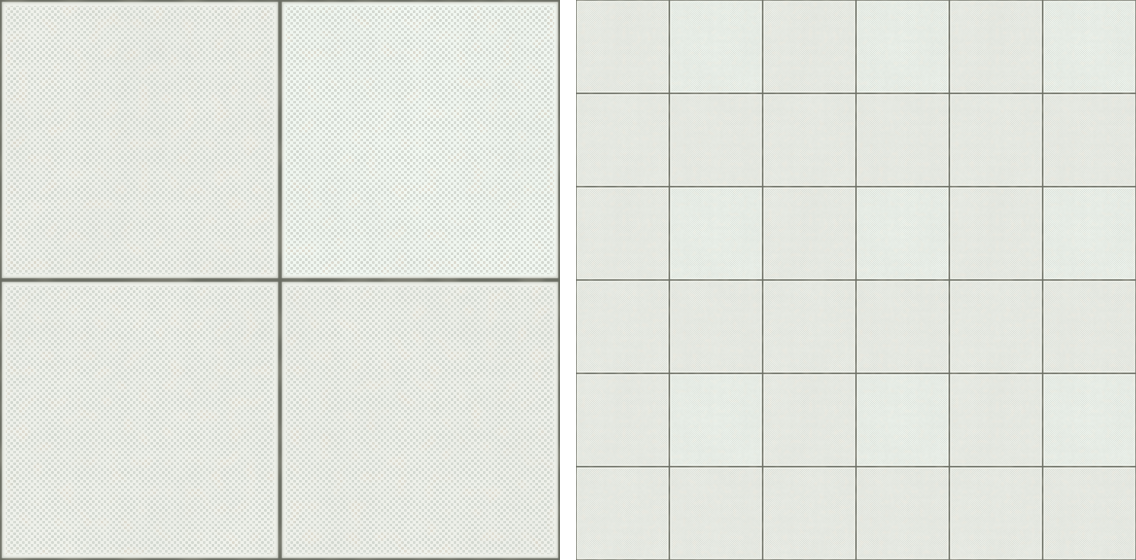
Left, the tile; right, the same tile 3 across and 3 down.
Give the GLSL for this texture, as a WebGL 1 fragment shader.

```glsl
precision highp float;

uniform vec2 u_resolution;

const float TILES = 2.0;            // tiles across and down
const float DOTS_PER_TILE = 48.0;   // dot pitches across one tile
const float DOT_LEVEL = 0.16;       // higher gives smaller dots
const float DOT_SOFTNESS = 0.42;
const float JOINT_CORE = 0.0014;    // half widths, in canvas units
const float JOINT_EDGE = 0.0046;
const float RIM_INNER = 0.0085;
const float RIM_OUTER = 0.0125;
const float MOTTLE = 0.012;
const float DOT_WEAR = 0.25;
const float JOINT_WEAR = 0.28;

const vec3 GLAZE = vec3(0.940, 0.952, 0.928);
const vec3 DOT = vec3(0.828, 0.848, 0.818);
const vec3 DOT_WARM = vec3(0.860, 0.850, 0.805);
const vec3 RIM = vec3(0.885, 0.895, 0.865);
const vec3 JOINT = vec3(0.420, 0.430, 0.390);
const vec3 JOINT_DUST = vec3(0.660, 0.650, 0.590);
const vec3 COOL_TINT = vec3(0.004, 0.012, 0.012);

const float TAU = 6.2831853;

vec2 gradient(vec2 cell, float period) {
  cell = mod(cell, period);
  vec3 h = fract(cell.xyx * vec3(0.1031, 0.1030, 0.0973));
  h += dot(h, h.yzx + 33.33);
  float angle = TAU * fract((h.x + h.y) * h.z);
  return vec2(cos(angle), sin(angle));
}

// Gradient noise that wraps over the canvas
float noise(vec2 uv, float period) {
  vec2 p = uv * period;
  vec2 i = floor(p);
  vec2 f = p - i;
  vec2 w = f * f * f * (f * (f * 6.0 - 15.0) + 10.0);
  float a = dot(gradient(i, period), f);
  float b = dot(gradient(i + vec2(1.0, 0.0), period), f - vec2(1.0, 0.0));
  float c = dot(gradient(i + vec2(0.0, 1.0), period), f - vec2(0.0, 1.0));
  float d = dot(gradient(i + 1.0, period), f - 1.0);
  return mix(mix(a, b, w.x), mix(c, d, w.x), w.y);
}

// Staggered round dots, one at each corner and centre of a pitch
float dotMask(vec2 tileUv) {
  vec2 wave = cos(TAU * DOTS_PER_TILE * tileUv);
  return smoothstep(DOT_LEVEL - DOT_SOFTNESS, DOT_LEVEL + DOT_SOFTNESS, wave.x * wave.y);
}

void main() {
  vec2 uv = gl_FragCoord.xy / u_resolution;
  float pixel = 1.0 / min(u_resolution.x, u_resolution.y);
  vec2 tileId = floor(uv * TILES);
  vec2 tileUv = fract(uv * TILES);

  // Distance to the nearest joint on each axis
  vec2 jointDist = min(tileUv, 1.0 - tileUv) / TILES;
  float nearest = min(jointDist.x, jointDist.y);

  // Glaze, with a cooler tile at the upper right
  float cloud = noise(uv, 6.0) + 0.5 * noise(uv, 23.0);
  vec3 color = GLAZE + MOTTLE * cloud;
  color += COOL_TINT * (2.0 * tileId.x * tileId.y - 0.5);

  // Printed dots, uneven in strength and warmth
  float wear = 1.0 + DOT_WEAR * noise(uv, 61.0);
  float warmth = smoothstep(0.05, 0.5, noise(uv, 37.0));
  float field = smoothstep(RIM_INNER, RIM_OUTER, nearest);
  color = mix(color, mix(DOT, DOT_WARM, warmth), dotMask(tileUv) * field * wear);

  // Plain rim shaded towards the joint
  float rim = 1.0 - smoothstep(JOINT_EDGE, RIM_INNER + pixel, nearest);
  color = mix(color, RIM, rim);

  // Joints with dusty stretches, darker where they cross
  vec2 line = 1.0 - smoothstep(vec2(JOINT_CORE), vec2(JOINT_EDGE + 0.5 * pixel), jointDist);
  float crossing = exp(-dot(jointDist, jointDist) / (2.0 * JOINT_EDGE * JOINT_EDGE));
  float dust = JOINT_WEAR * smoothstep(-0.2, 0.5, noise(uv, 19.0)) * (1.0 - crossing);
  float joint = 1.0 - (1.0 - line.x) * (1.0 - line.y);
  color = mix(color, mix(JOINT, JOINT_DUST, dust), max(joint, 0.6 * crossing));

  gl_FragColor = vec4(clamp(color, 0.0, 1.0), 1.0);
}
```
